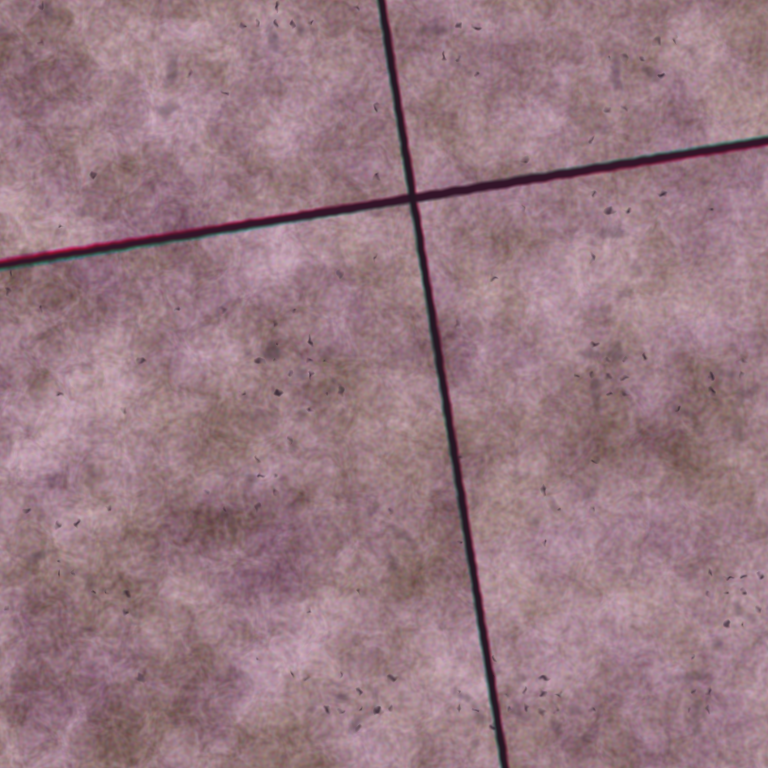
This texture is drawn by a WebGL 2 fragment shader. Its source:

```glsl
#version 300 es
precision highp float;
// Worn pinkish stone floor tiles, tilted, with thin dark joints and scattered pits.

uniform vec2 u_resolution;
out vec4 fragColor;

// Layout, in canvas units
const vec2  CROSSING    = vec2(0.538, 0.742);
const float TILT        = 0.160;
const float TILE_SIZE   = 0.90;
const vec2  JOINT_HALF  = vec2(0.0050, 0.0058);  // upright joint, level joint
const float JOINT_BLUR  = 0.0034;
const float JOINT_WAVER = 0.0016;
const float FRINGE      = 0.0027;

// Stone
const vec3  DARK_WARM     = vec3(0.45, 0.340, 0.325);
const vec3  DARK_MAUVE    = vec3(0.47, 0.320, 0.405);
const vec3  LIGHT_WARM    = vec3(0.70, 0.585, 0.590);
const vec3  LIGHT_PINK    = vec3(0.73, 0.600, 0.665);
const vec3  UPRIGHT_COLOR = vec3(0.15, 0.085, 0.14);
const vec3  LEVEL_COLOR   = vec3(0.20, 0.080, 0.16);
const vec3  PIT_COLOR     = vec3(0.20, 0.140, 0.20);
const float MOTTLE_FREQ = 5.0;
const float TONE_MEAN   = 0.58;
const float TONE_SWING  = 0.60;
const float HUE_SWING   = 0.75;
const float WARP        = 0.014;
const float GRAIN       = 0.072;

// Pits and the smudges around them
const float PIT_CELLS    = 46.0;
const float PIT_CHANCE   = 0.035;
const float CLUSTER_FREQ = 7.0;
const float SMUDGE       = 0.40;

vec2 hash2(vec2 p) {
    vec3 q = fract(p.xyx * vec3(0.1031, 0.1030, 0.0973));
    q += dot(q, q.yzx + 33.33);
    return fract((q.xx + q.yz) * q.zy);
}

vec2 gradientAt(vec2 cell) {
    float a = 6.2832 * hash2(cell).x;
    return vec2(cos(a), sin(a));
}

float gradientNoise(vec2 p) {
    vec2 i = floor(p), f = p - i;
    vec2 w = f * f * f * (f * (f * 6.0 - 15.0) + 10.0);
    vec2 e = vec2(1.0, 0.0);
    float a = dot(gradientAt(i), f);
    float b = dot(gradientAt(i + e.xy), f - e.xy);
    float c = dot(gradientAt(i + e.yx), f - e.yx);
    float d = dot(gradientAt(i + e.xx), f - e.xx);
    return mix(mix(a, b, w.x), mix(c, d, w.x), w.y);
}

vec2 noise2(vec2 p) {
    return vec2(gradientNoise(p), gradientNoise(p + 31.0));
}

float fbm(vec2 p) {
    float sum = 0.0, amp = 1.0;
    for (int i = 0; i < 6; i++) {
        sum += amp * gradientNoise(p);
        p = mat2(1.6, 1.2, -1.2, 1.6) * p + 17.3;
        amp *= 0.78;
    }
    return sum;
}

// Mottled stone: one field for tone, one for hue, plus fine coloured grain
vec3 stone(vec2 p, float contrast, float lift) {
    vec2 q = p + WARP * noise2(p * 28.0);
    float tone = TONE_MEAN + lift + TONE_SWING * contrast * fbm(q * MOTTLE_FREQ);
    float hue  = 0.5 + HUE_SWING * fbm(q * MOTTLE_FREQ * 1.2 + 71.0) + 0.5 * (tone - TONE_MEAN);
    tone = clamp(tone, -0.1, 1.1);
    hue  = clamp(hue, 0.0, 1.0);
    vec3 color = mix(mix(DARK_WARM, DARK_MAUVE, hue), mix(LIGHT_WARM, LIGHT_PINK, hue), tone);
    float coarse = gradientNoise(p * 110.0 + 5.0);
    vec3 fine = vec3(noise2(p * 180.0 + 11.0), gradientNoise(p * 180.0 + 67.0));
    return color + GRAIN * (coarse + 0.8 * fine);
}

// Coverage of small ragged pits and faint smudges, gathered in clusters
float pits(vec2 p, float pixel) {
    vec2 q = p * PIT_CELLS, cell = floor(q);
    vec2 place = hash2(cell + 3.0), kind = hash2(cell + 57.0);
    float cluster = smoothstep(0.12, 0.5, gradientNoise(cell / PIT_CELLS * CLUSTER_FREQ + 9.0));
    float present = step(kind.x, PIT_CHANCE * (0.5 + 12.0 * cluster));
    vec2 d = q - cell - mix(vec2(0.35), vec2(0.65), place);
    d += 0.24 * noise2(q * 2.6);
    d *= vec2(mix(0.7, 1.7, place.y), mix(1.3, 0.8, place.y));
    float radius = mix(0.08, 0.20, kind.y * kind.y);
    float soft = 0.10 + pixel * PIT_CELLS;
    float pit = present * mix(0.5, 1.0, place.x)
              * (1.0 - smoothstep(radius - soft, radius + soft, length(d)));
    float near = smoothstep(-0.05, 0.45, gradientNoise(p * CLUSTER_FREQ + 9.0));
    float smudge = SMUDGE * near * smoothstep(0.12, 0.55, gradientNoise(p * 38.0 + 80.0));
    return max(pit, smudge);
}

// Per-channel coverage of a joint; the shift separates colours at its edges
vec3 joint(float dist, float halfWidth, float fringe, float pixel) {
    vec3 d = abs(dist - fringe * vec3(-0.8, 0.5, 0.1));
    float soft = max(JOINT_BLUR, pixel);
    return 1.0 - smoothstep(halfWidth - soft, halfWidth + soft, d);
}

void main() {
    float pixel = 1.0 / min(u_resolution.x, u_resolution.y);
    vec2 uv = gl_FragCoord.xy * pixel;
    float c = cos(TILT), s = sin(TILT);
    vec2 local = mat2(c, -s, s, c) * (uv - CROSSING);

    // Each tile gets its own piece of stone; wear is stronger to the left
    vec2 seed = hash2(floor(local / TILE_SIZE) + 40.0);
    float contrast = mix(1.15, 0.80, uv.x);
    float lift = mix(-0.05, 0.05, uv.x);
    vec3 color = stone(uv + 20.0 * seed, contrast, lift);
    color = mix(color, PIT_COLOR, 0.85 * pits(uv, pixel));

    // Joints on the tile borders
    vec2 dist = local - TILE_SIZE * round(local / TILE_SIZE);
    dist += JOINT_WAVER * noise2(uv * 60.0);
    float levelFringe = FRINGE * clamp(0.15 - 2.2 * local.x, -0.6, 1.2);
    color = mix(color, LEVEL_COLOR, joint(dist.y, JOINT_HALF.y, levelFringe, pixel));
    color = mix(color, UPRIGHT_COLOR, joint(dist.x, JOINT_HALF.x, 0.4 * FRINGE, pixel));
    fragColor = vec4(color, 1.0);
}
```
